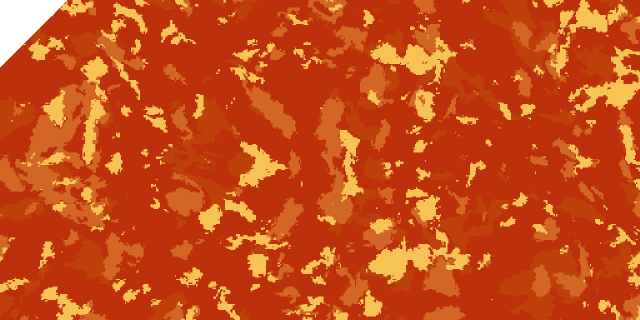
A WebGL 2 fragment shader for this texture:

```glsl
#version 300 es
precision highp float;

uniform vec2 u_resolution;
out vec4 fragColor;

const vec3 RED = vec3(0.737, 0.188, 0.047);
const vec3 RUST = vec3(0.745, 0.25, 0.04);
const vec3 ORANGE = vec3(0.825, 0.405, 0.145);
const vec3 YELLOW = vec3(0.97, 0.765, 0.33);
const vec3 WHITE = vec3(1.0);

float hash(vec2 p) {
    return fract(sin(dot(p, vec2(127.1, 311.7))) * 43758.5453);
}

vec2 hash2(vec2 p) {
    return vec2(hash(p), hash(p + 57.3));
}

float noise(vec2 p) {
    vec2 cell = floor(p);
    vec2 f = fract(p);
    f = f * f * (3.0 - 2.0 * f);
    float low = mix(hash(cell), hash(cell + vec2(1.0, 0.0)), f.x);
    float high = mix(hash(cell + vec2(0.0, 1.0)), hash(cell + 1.0), f.x);
    return mix(low, high, f.y);
}

// Three octaves, weights sum to one
float fbm(vec2 p) {
    return 0.52 * noise(p) + 0.32 * noise(p * 2.1 + 17.0) + 0.16 * noise(p * 4.3 + 41.0);
}

// Smooth bending of the plane
vec2 warp(vec2 p, float frequency, float amount) {
    vec2 bend = vec2(noise(p * frequency + 3.0), noise(p * frequency + 29.0));
    return p + amount * (bend - 0.5);
}

// Shifted square blocks that notch the outlines
vec2 blockShift(vec2 p, float cells, float amount) {
    return p + amount * (hash2(floor(p * cells)) - 0.5);
}

vec2 snap(vec2 p, float cells) {
    return (floor(p * cells) + 0.5) / cells;
}

vec2 foldY(vec2 p, float axis) {
    return vec2(p.x, abs(p.y - axis));
}

// Turns the plane so the noise lattice does not line up with the frame
vec2 rotate(vec2 p, float angle) {
    float c = cos(angle);
    float s = sin(angle);
    return vec2(c * p.x - s * p.y, s * p.x + c * p.y);
}

vec3 camouflage(vec2 p) {
    vec2 q = blockShift(snap(p, 256.0), 80.0, 0.011);
    q = warp(warp(q, 4.0, 0.1), 13.0, 0.05);
    vec2 folded = foldY(q, 0.5);

    // Broad rust stains
    float rust = fbm(rotate(folded, 0.4) * vec2(10.0, 13.0) + 71.0);
    vec3 color = mix(RED, RUST, step(0.62, rust));

    // Orange patches, denser in columns near the middle height
    float column = cos((q.x - 0.1) * 7.06) * (1.0 - 1.6 * folded.y);
    float orange = fbm(rotate(folded, 0.9) * 13.0 + 113.0) + 0.07 * column;
    color = mix(color, ORANGE, step(0.65, orange));

    // Bright flakes gathered in loose clusters
    float cluster = 0.18 * (noise(q * 4.5 + 7.0) - 0.5);
    float flakes = fbm(rotate(folded, 0.5) * vec2(17.0, 20.0) + 191.0) + cluster;
    return mix(color, YELLOW, step(0.66, flakes));
}

// Diagonal cut at the upper left
float cornerCut(vec2 p, float size) {
    return step(p.x + 1.0 - p.y, size);
}

void main() {
    vec3 sum = vec3(0.0);
    // Four samples per pixel smooth the edges
    for (int i = 0; i < 4; i++) {
        vec2 offset = vec2(float(i % 2), float(i / 2)) * 0.5 - 0.25;
        vec2 p = (gl_FragCoord.xy + offset) / u_resolution.y;
        sum += mix(camouflage(p), WHITE, cornerCut(p, 0.212));
    }
    fragColor = vec4(sum * 0.25, 1.0);
}
```
